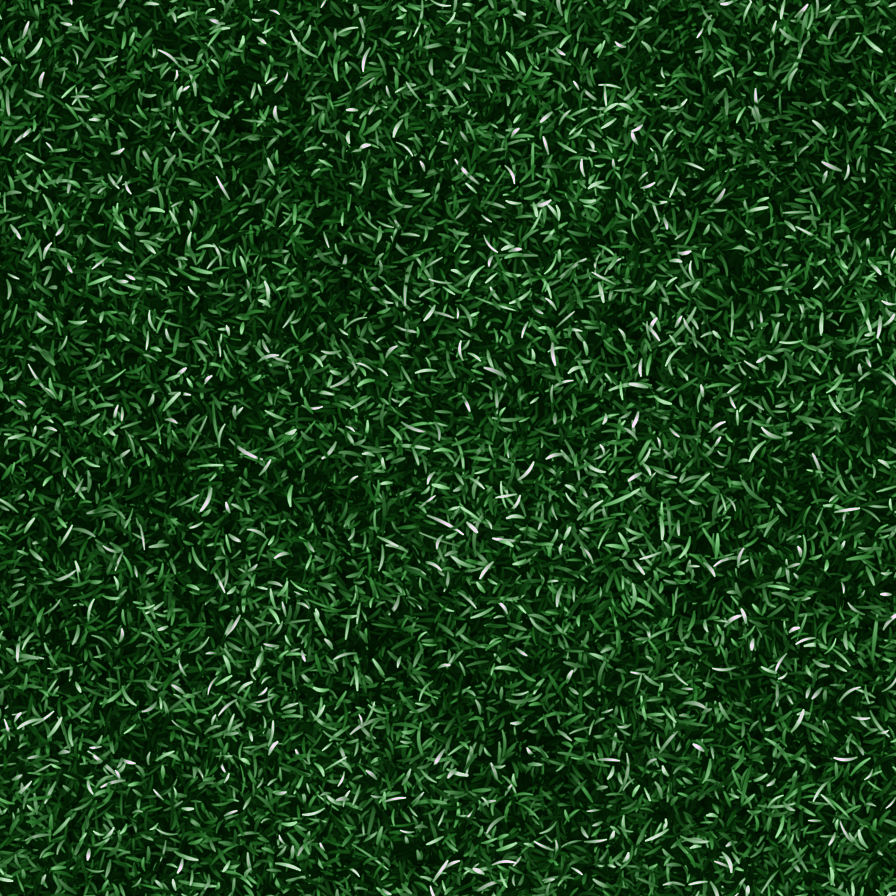
Reproduce this texture procedurally as a Shadertoy shader.

```glsl
const int LAYERS = 9;
const float TAU = 6.2831853;

vec4 hash4(vec3 p) {
    vec4 q = fract(p.xyzx * vec4(0.1031, 0.1030, 0.0973, 0.1099));
    q += dot(q, q.wzxy + 33.33);
    return fract((q.xxyz + q.yzzw) * q.zywx);
}

float valueNoise(vec2 p, float seed) {
    vec2 cell = floor(p);
    vec2 f = fract(p);
    f = f * f * (3.0 - 2.0 * f);
    float a = hash4(vec3(cell, seed)).x;
    float b = hash4(vec3(cell + vec2(1.0, 0.0), seed)).x;
    float c = hash4(vec3(cell + vec2(0.0, 1.0), seed)).x;
    float d = hash4(vec3(cell + 1.0, seed)).x;
    return mix(mix(a, b, f.x), mix(c, d, f.x), f.y);
}

mat2 rotation(float angle) {
    float c = cos(angle), s = sin(angle);
    return mat2(c, -s, s, c);
}

// Distance to a slightly bent, tapering blade lying along x
float bladeDistance(vec2 p, float halfLength, float halfWidth, float bend) {
    float along = clamp(p.x / halfLength, -1.0, 1.0);
    p.y += bend * halfLength * (along * along - 0.4);
    float taper = 1.0 - 0.45 * along * along;
    return length(vec2(p.x - along * halfLength, p.y)) - halfWidth * taper;
}

// Lays one layer of scattered blades over turf = (tone, paleness)
vec2 addBlades(vec2 turf, vec2 uv, float cells, float height, float seed, float soft) {
    vec2 grid = rotation(seed * 1.7) * uv * cells + seed * 17.3 + 60.0;
    vec2 home = floor(grid);
    for (int y = -1; y <= 1; y++)
    for (int x = -1; x <= 1; x++) {
        vec2 cell = home + vec2(x, y);
        vec4 place = hash4(vec3(cell, seed + 3.0));
        vec4 look = hash4(vec3(cell, seed + 41.0));
        vec2 p = rotation(place.z * TAU) * (grid - cell - place.xy) / cells;

        float halfLength = mix(0.30, 0.82, place.w * place.w) / cells;
        float halfWidth = mix(0.0014, 0.0025, look.x);
        float d = bladeDistance(p, halfLength, halfWidth, look.y * 0.5 - 0.25);

        // Soft shade beside the blade, then the blade itself
        float shade = 1.0 - smoothstep(0.0, 0.0035, d);
        turf.x *= 1.0 - 0.22 * shade * height;

        float sheen = 1.0 - 0.35 * smoothstep(-1.0, 1.0, p.x / halfLength);
        float tone = 0.09 + (0.14 + 0.82 * height) * pow(look.z, 1.4) * sheen;
        float cover = 1.0 - smoothstep(-soft, soft, d);
        turf = mix(turf, vec2(tone, look.w), cover);
    }
    return turf;
}

// Dark saturated green through to pale, whitish green
vec3 grassColor(float tone, float paleness) {
    float green = clamp(tone, 0.0, 0.88);
    float redBlue = green * green * mix(0.85, 1.35, paleness);
    return vec3(redBlue, green, redBlue);
}

void mainImage(out vec4 fragColor, in vec2 fragCoord) {
    vec2 uv = fragCoord / iResolution.y;
    float soft = max(0.0011, 0.6 / iResolution.y);

    // Dark soil between the blades
    vec2 turf = vec2(0.05 + 0.09 * valueNoise(uv * 130.0, 5.0), 0.3);

    // Short blades, with every third layer sparser and longer
    for (int i = 0; i < LAYERS; i++) {
        float height = float(i) / float(LAYERS - 1);
        float cells = i % 3 == 1 ? 33.0 : 57.0;
        turf = addBlades(turf, uv, cells, height, float(i) + 1.0, soft);
    }

    // Gentle patches of lighter and darker turf
    float patches = 0.6 * valueNoise(uv * 7.0, 71.0) + 0.4 * valueNoise(uv * 19.0, 83.0);
    float tone = turf.x * mix(0.82, 1.2, patches);

    fragColor = vec4(grassColor(tone, turf.y), 1.0);
}
```
